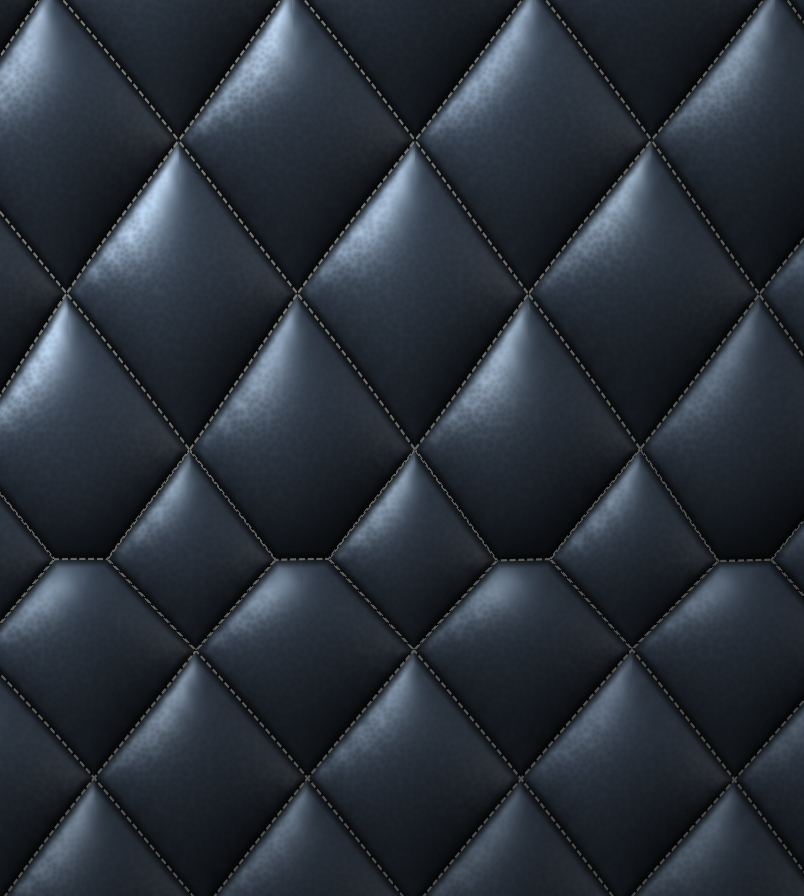
A WebGL 2 fragment shader for this texture:

```glsl
#version 300 es
precision highp float;
// Quilted dark blue leather: a diamond lattice of padded cells, stitched along
// the diagonals, with one row pinched where an upper and a lower lattice meet.
// Each pad is a smooth pillow whose analytic slope is lit from the upper left.
uniform vec2 u_resolution;
out vec4 fragColor;

const float JOIN = 0.375;   // height of the join between the lattices
const float PINCH = 0.38;   // half width of a pinched diamond, in columns

vec2 hash2(vec2 p) {
  vec3 q = fract(p.xyx * vec3(0.1031, 0.1030, 0.0973));
  q += dot(q, q.yzx + 33.33);
  return fract((q.xx + q.yz) * q.zy);
}

// Distance to the nearest scattered point, for the pebbled grain
float cellular(vec2 p) {
  vec2 base = floor(p);
  float nearest = 2.0;
  for (int j = -1; j <= 1; j++)
    for (int i = -1; i <= 1; i++) {
      vec2 c = base + vec2(i, j);
      nearest = min(nearest, length(c + hash2(c) - p));
    }
  return nearest;
}

// Dashed thread: x runs along the seam, y is the distance from it
float stitches(vec2 q, float px) {
  float pitch = 0.0098;
  float dash = abs(fract(q.x / pitch) - 0.5) * pitch;
  float along = 1.0 - smoothstep(0.0034 - px * 0.5, 0.0034 + px * 0.5, dash);
  float across = 1.0 - smoothstep(0.0011 - px * 0.5, 0.0011 + px * 0.7, q.y);
  return along * across;
}

void main() {
  vec2 p = gl_FragCoord.xy / u_resolution.y;
  float px = 1.0 / u_resolution.y;
  vec2 w = p + 0.0012 * sin(p.yx * vec2(19.0, 23.0) + vec2(1.0, 2.5));

  // Lattice coordinates; columns narrow slightly toward the bottom
  float side = w.y > JOIN ? 1.0 : -1.0;
  float column = 0.2335 + 0.036 * w.y;
  float u = (w.x - 0.462) / column;
  float fromCross = w.y - (side > 0.0 ? 0.499 : 0.275);
  bool nearJoin = fromCross * side < 0.0;
  float row = side > 0.0 ? (nearJoin ? 0.3263 : 0.345) : (nearJoin ? 0.2632 : 0.289);
  float v = fromCross / row;
  vec2 diagonal = vec2(u + v, u - v);
  vec2 cell = floor(diagonal);
  float level = cell.x - cell.y;
  bool pinched = level == -side;
  bool flattened = level == 0.0;

  // Position in the pad: st spans -1 to 1 between opposite seams
  vec2 st = 2.0 * fract(diagonal) - 1.0;
  vec2 halfSize = 0.5 * vec2(column, row);
  vec2 id = cell + side * 17.0;
  if (pinched) {
    float center = 0.5 * (cell.x + cell.y + 1.0);
    float x = (u - center) / PINCH;
    float y = side * (1.0 - abs(v) / PINCH);
    st = vec2(x + y, x - y);
    halfSize = PINCH * vec2(column, row);
    id = vec2(center, 99.0);
  }
  vec2 variation = hash2(id + 40.0);

  // Nearest seam, and the length along it
  vec2 a = abs(st);
  float edge = (1.0 - max(a.x, a.y)) * halfSize.x * halfSize.y / length(halfSize);
  float along = (a.x > a.y ? st.y : st.x) * 0.5 * length(halfSize);
  float thread = stitches(vec2(along, edge), px);
  float joinEdge = abs(w.y - JOIN);
  if (flattened) {
    thread = max(thread, stitches(vec2(w.x, joinEdge), px));
    edge = min(edge, joinEdge);
  }

  // Pillow slope, with puckers beside the seams
  vec2 room = 1.04 - st * st;
  vec2 slope = st * sqrt(room.yx / room);
  vec2 tilt = vec2(slope.x + slope.y, slope.x - slope.y) * 0.46;
  if (flattened) tilt.y -= side * 1.3 * exp(-joinEdge * 48.0);
  tilt += 0.09 * exp(-edge * 55.0) * sin(along * 210.0 + variation * 6.0);
  tilt += 0.05 * sin(p.yx * vec2(31.0, 27.0) + variation * 6.0);
  float grain = cellular(p * 150.0) - 0.5;
  tilt += 0.07 * grain;
  vec3 n = normalize(vec3(tilt, 1.0));

  // Soft key light, sheen and a faint warm bounce from the right
  float key = 0.5 + 0.5 * dot(n, normalize(vec3(-0.42, 0.72, 0.52)));
  float sheen = pow(max(dot(n, normalize(vec3(-0.36, 0.58, 0.73))), 0.0), 17.0);
  float bounce = pow(max(dot(n, normalize(vec3(0.75, 0.12, 0.62))), 0.0), 12.0);
  float exposure = 1.0 - smoothstep(0.1, 1.25, length(p - vec2(0.1, 0.95)));
  float body = 0.035 + 0.25 * key * key;
  body *= (0.76 + 0.36 * exposure) * (0.92 + 0.16 * variation.x);
  vec3 color = body * vec3(0.83, 1.0, 1.22);
  color += vec3(0.90, 0.98, 1.04) * sheen * (0.12 + 0.40 * exposure) * (0.8 + 0.4 * variation.y);
  color += vec3(0.085, 0.08, 0.078) * bounce;
  color *= 1.0 + 0.10 * grain;

  // Sunken seams and pale thread
  color *= mix(0.42, 1.0, smoothstep(0.0, 0.011, edge));
  vec3 threadColor = vec3(0.55, 0.55, 0.52) * (0.6 + 0.45 * exposure);
  color = mix(color, threadColor, thread * 0.8);
  fragColor = vec4(color, 1.0);
}
```
